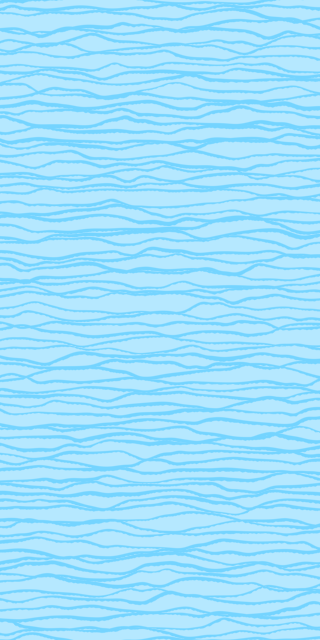
Give the GLSL for this pattern, as a WebGL 2 fragment shader.

```glsl
#version 300 es
precision highp float;

uniform vec2 u_resolution;
out vec4 fragColor;

const vec3 PALE_BLUE = vec3(0.71, 0.91, 1.0);
const vec3 LINE_BLUE = vec3(0.455, 0.83, 1.0);
const float LINE_SPACING = 0.0253;
const float HALF_WIDTH = 0.0042;
const int REACH = 3;

float hash(vec2 p) {
    vec3 q = fract(vec3(p.xyx) * 0.1031);
    q += dot(q, q.yzx + 33.33);
    return fract((q.x + q.y) * q.z);
}

vec2 gradient(vec2 cell) {
    float angle = 6.28319 * hash(cell + 71.0);
    return vec2(cos(angle), sin(angle));
}

float gradientNoise(vec2 p) {
    vec2 i = floor(p);
    vec2 f = p - i;
    vec2 u = f * f * f * (f * (f * 6.0 - 15.0) + 10.0);
    vec2 e = vec2(0.0, 1.0);
    float low = mix(dot(gradient(i), f), dot(gradient(i + e.yx), f - e.yx), u.x);
    float high = mix(dot(gradient(i + e), f - e), dot(gradient(i + 1.0), f - 1.0), u.x);
    return mix(low, high, u.y);
}

// Height of one wavy line; the warp makes some rises short and steep
float lineHeight(float x, float row) {
    float warped = x + 0.11 * gradientNoise(vec2(x * 4.0 + 13.0, row * 0.57));
    float jitter = (hash(vec2(row, 5.0)) - 0.5) * 0.4 * LINE_SPACING;
    float swell = 0.040 * gradientNoise(vec2(warped * 4.6, row * 0.77));
    float ripple = 0.017 * gradientNoise(vec2(warped * 10.5 + 40.0, row * 0.83));
    return row * LINE_SPACING + jitter + swell + ripple;
}

// Coverage of one line: swelling width, smooth top, finely ragged underside
float brushLine(vec2 p, float row, float pixel) {
    float stepX = 0.004;
    float height = lineHeight(p.x, row);
    float slope = (lineHeight(p.x + stepX, row) - height) / stepX;
    float offset = (p.y - height) * inversesqrt(1.0 + slope * slope);

    float weight = 0.8 + 0.4 * hash(vec2(row, 19.0));
    float swelling = 1.0 + 0.8 * gradientNoise(vec2(p.x * 5.0 + 90.0, row * 1.37));
    float halfWidth = HALF_WIDTH * weight * swelling;
    float ragged = 0.0032 * gradientNoise(vec2(p.x * 105.0, row * 2.73));
    float below = 1.0 - smoothstep(-0.001, 0.001, offset);
    float edge = abs(offset) - halfWidth - ragged * below;
    return 1.0 - smoothstep(-0.85 * pixel, 0.85 * pixel, edge);
}

void main() {
    vec2 p = gl_FragCoord.xy / u_resolution.x;
    float pixel = 1.0 / u_resolution.x;
    float nearestRow = floor(p.y / LINE_SPACING + 0.5);

    // Merge every line that can wander across this point
    float ink = 0.0;
    for (int k = -REACH; k <= REACH; k++) {
        ink = max(ink, brushLine(p, nearestRow + float(k), pixel));
    }
    fragColor = vec4(mix(PALE_BLUE, LINE_BLUE, ink), 1.0);
}
```
